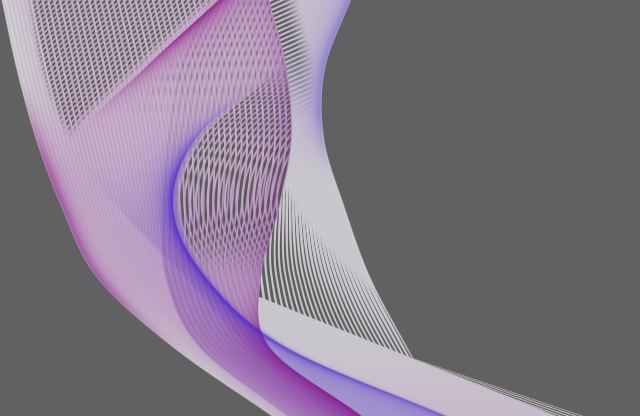
Give the GLSL for this background, as a Shadertoy shader.

```glsl
// Translucent ribbons of fine strands sweeping across a plain grey backdrop.
#define BACKDROP vec3(0.38)
#define SILVER vec3(0.79, 0.775, 0.80)
#define LILAC vec3(0.76, 0.67, 0.77)
#define VIOLET vec3(0.55, 0.32, 0.68)
#define MAGENTA vec3(0.54, 0.06, 0.53)
#define BLUE vec3(0.29, 0.16, 0.80)
#define STRAND_DENSITY 72.0
#define FAN_STRANDS 27.0
#define MESH_GAP 0.62

// Horizontal guide positions at seven equal steps from top to bottom.
const float[7] LEFT_RIM = float[7](.004, .040, .086, .149, .233, .414, .653);
const float[7] RIGHT_RIM = float[7](.843, .781, .779, .829, .890, .978, 1.07);
const float[7] ROSE_EDGE = float[7](.647, .689, .701, .671, .627, .647, .869);
const float[7] BLUE_EDGE = float[7](.800, .653, .470, .416, .494, .683, 1.07);
const float[7] PLUM_EDGE = float[7](.526, .345, .185, .157, .210, .360, .620);
const float[7] FOLD = float[7](.060, .090, .157, .285, .446, .596, .800);
const float[7] VEIL = float[7](.500, .430, .400, .388, .398, .478, .690);
const float[7] FAN_START = float[7](.640, .665, .660, .627, .612, .663, .869);

// Smooth cubic through the guide positions.
float guide(float[7] k, float h) {
    float t = clamp(h, 0.0, 1.0) * 6.0;
    int i = min(int(t), 5);
    float f = t - float(i);
    float b = k[i], c = k[i + 1];
    float a = i > 0 ? k[i - 1] : 2.0 * b - c;
    float d = i < 5 ? k[i + 2] : 2.0 * c - b;
    return b + 0.5 * f * (c - a + f * (2.0 * a - 5.0 * b + 4.0 * c - d
        + f * (3.0 * (b - c) + d - a)));
}

// Antialiased half plane, positive side filled.
float fill(float d) {
    float w = 0.7 * fwidth(d) + 1e-5;
    return smoothstep(-w, w, d);
}

// Coverage of the empty space between repeated strands.
float gaps(float t, float width) {
    float w = 0.6 * fwidth(t) + 1e-4;
    float d = abs(fract(t) - 0.5);
    return (1.0 - smoothstep(0.5 * width - w, 0.5 * width + w, d))
        * smoothstep(0.0, 0.1, width);
}

// Fade inward from an edge; the other side stays empty.
float glow(float d, float reach) {
    return fill(d) * exp(-max(d, 0.0) / reach);
}

float rise(float a, float b, float x) { return smoothstep(a, b, x); }
float fall(float a, float b, float x) { return 1.0 - smoothstep(a, b, x); }

void mainImage(out vec4 fragColor, in vec2 fragCoord) {
    float x = fragCoord.x / iResolution.y;
    float h = 1.0 - fragCoord.y / iResolution.y;

    // Signed horizontal distances from the guides.
    float left = x - guide(LEFT_RIM, h);
    float right = max(guide(RIGHT_RIM, h), 0.998 + 2.94 * (h - 0.863)) - x;
    float rose = x - guide(ROSE_EDGE, h);
    float blue = x - guide(BLUE_EDGE, h);
    float plum = x - guide(PLUM_EDGE, h);
    float fold = x - guide(FOLD, h);
    float veil = x - guide(VEIL, h);
    float band = h - 0.713 - 0.401 * (x - 0.622);
    float inRose = fill(-rose);

    // Broad ribbon colours.
    vec3 color = mix(SILVER, LILAC, inRose * rise(0.0, 0.12, left));
    color = mix(color, LILAC, 0.35 * fill(band) * rise(0.8, 1.0, h));
    color = mix(color, VIOLET, 0.22 * inRose * fill(fold) * rise(0.38, 0.6, h));
    color = mix(color, VIOLET, 0.4 * inRose * fill(veil) * fill(-blue) * rise(0.4, 0.75, h));
    color = mix(color, VIOLET, 0.75 * inRose * rise(0.74, 0.98, h) * rise(0.0, 0.2, left));
    color = mix(color, mix(BLUE, SILVER, 0.55), 0.65 * fill(rose) * fill(-blue) * rise(0.75, 0.9, h));

    // Fine strand sheen.
    float across = left / max(left - rose, 0.05);
    float sheen = gaps(across * 64.0, 0.5) * inRose + gaps(veil * STRAND_DENSITY, 0.5) * fill(veil) * inRose;
    color += 0.045 * (0.7 * inRose - sheen) * fall(0.75, 0.95, h);

    // Crossing strands leave open dashes in two meshes.
    float steep = across * 46.0;
    float upperMesh = rise(0.0, 0.03, fold) * rise(0.0, 0.05, -plum) * fall(0.27, 0.44, h);
    float upper = gaps(steep, MESH_GAP) * gaps(plum * STRAND_DENSITY, MESH_GAP) * upperMesh;
    float innerMesh = rise(0.0, 0.025, blue) * inRose * rise(0.12, 0.26, h) * fall(0.54, 0.68, h);
    float inner = gaps(steep, MESH_GAP) * gaps(blue * STRAND_DENSITY, MESH_GAP) * innerMesh;
    float pleat = gaps(steep, 0.4) * gaps(veil * STRAND_DENSITY, 0.4)
        * fill(plum) * inRose * fall(0.12, 0.34, h) * rise(0.02, 0.1, plum);

    // Silver fan and the hatched wedge above it.
    float start = guide(FAN_START, h);
    float s = clamp((x - start) / max(x + right - start, 0.05), 0.0, 1.0);
    float fanOpen = 0.58 * rise(0.30 + 0.35 * s, 0.55 + 0.4 * s, h);
    float fan = gaps(pow(s, 1.15) * FAN_STRANDS, fanOpen) * fill(rose) * fill(-band);
    float wedge = gaps((h + 0.45 * x) * 85.0, 0.55) * fill(rose)
        * fall(0.025, 0.075, rose) * fall(0.08, 0.30, h);
    float open = max(max(upper, inner), max(fan, max(wedge, 0.5 * pleat)));
    color = mix(color, BACKDROP * 0.85, 0.9 * open);

    // Saturated ribbon edges.
    float lowerLeft = rise(0.15, 0.45, h) * fall(0.65, 0.9, h);
    color = mix(color, MAGENTA, lowerLeft * (0.55 * glow(left, 0.014) + 0.3 * glow(left, 0.06)));
    color = mix(color, MAGENTA, fall(0.03, 0.34, h) * (0.6 * glow(plum, 0.022) + 0.3 * glow(plum, 0.07)));
    float roseDepth = mix(0.2, 0.85, rise(0.68, 0.88, h));
    color = mix(color, MAGENTA, roseDepth * (0.6 * glow(-rose, 0.025) + 0.4 * glow(-rose, 0.075)));
    float blueDepth = rise(0.18, 0.45, h) * mix(1.0, 0.65, rise(0.8, 1.0, h));
    color = mix(color, BLUE, blueDepth * (0.65 * glow(-blue, 0.016) + 0.3 * glow(-blue, 0.07)));
    color = mix(color, BLUE, 0.6 * blueDepth * glow(blue, 0.006));
    color = mix(color, BLUE, fall(0.25, 0.45, h) * (0.4 * glow(right, 0.012) + 0.22 * glow(right, 0.06)));

    // Pale outer rims and final silhouette.
    color = mix(color, SILVER + 0.06, 0.65 * max(glow(left, 0.003), glow(right, 0.003)));
    color = mix(BACKDROP, color, fill(left) * fill(right));
    fragColor = vec4(clamp(color, 0.0, 1.0), 1.0);
}
```
